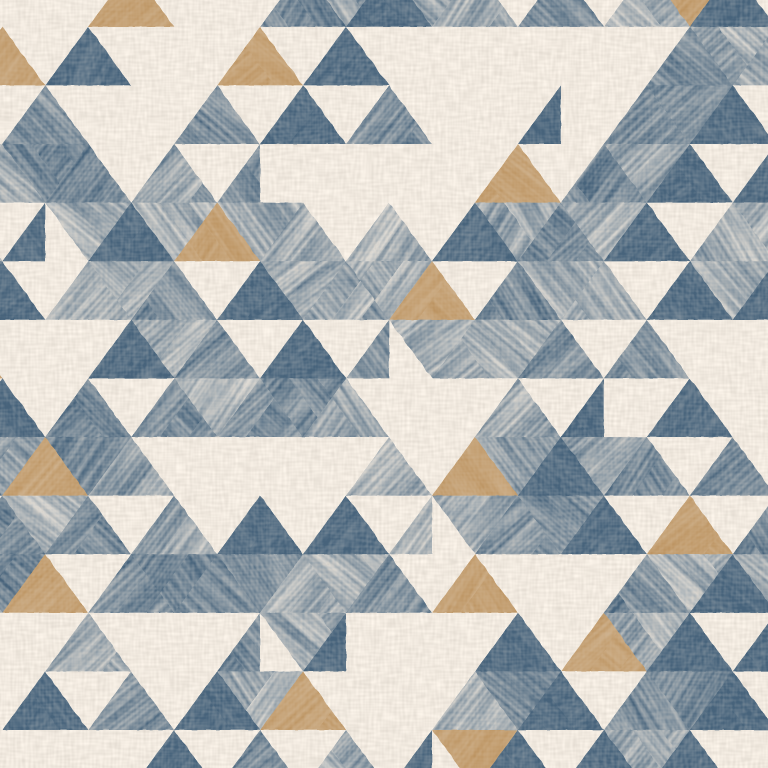
Write a Shadertoy shader that draws this pattern.

```glsl
#define CELL vec2(0.1119, 0.0763)    // triangle base and height
#define ORIGIN vec2(0.003, 0.0495)
#define CREAM vec3(0.945, 0.915, 0.875)
#define INK vec3(0.33, 0.43, 0.515)
#define GOLD vec3(0.77, 0.63, 0.455)
#define GOLD_SPAN 9.0                // half columns per gold accent
#define OPEN_UP 0.16                 // share of upright cells left bare
#define OPEN_DOWN 0.49
#define SPLIT_SHARE 0.06
#define HATCH_LINES 210.0
#define THREADS 300.0
#define SAMPLES 3

float hash(vec3 p) {
    vec3 q = fract(p * 0.1031);
    q += dot(q, q.yzx + 33.33);
    return fract((q.x + q.y) * q.z);
}

vec2 gradientAt(vec2 corner) {
    float a = 6.2832 * hash(vec3(corner, 7.0));
    return vec2(cos(a), sin(a));
}

float gradientNoise(vec2 p) {
    vec2 i = floor(p), f = fract(p), e = vec2(1.0, 0.0);
    vec2 u = f * f * f * (f * (f * 6.0 - 15.0) + 10.0);
    float bottom = mix(dot(gradientAt(i), f), dot(gradientAt(i + e), f - e), u.x);
    float top = mix(dot(gradientAt(i + e.yx), f - e.yx),
                    dot(gradientAt(i + 1.0), f - 1.0), u.x);
    return mix(bottom, top, u.y);
}

bool bareUpright(vec2 cell) {
    return hash(vec3(cell, 1.0)) < OPEN_UP;
}

// Bare upright cells also clear the three inverted cells around them
bool isBare(vec2 cell, bool upright) {
    if (upright) return bareUpright(cell);
    return hash(vec3(cell, 2.0)) < OPEN_DOWN || bareUpright(cell)
        || bareUpright(cell + vec2(1.0, 0.0)) || bareUpright(cell + vec2(0.0, 1.0));
}

// One accent per staggered block, usually upright
bool isGold(float column, float row) {
    float blockRow = floor(row / 2.0);
    float shifted = column + 4.0 * mod(blockRow, 2.0);
    float block = floor(shifted / GOLD_SPAN);
    float pick = 1.0 + floor(hash(vec3(block, blockRow, 3.0)) * (GOLD_SPAN - 2.0));
    float flip = step(0.75, hash(vec3(block, blockRow, 4.0)));
    float pickRow = 2.0 * blockRow + mod(column + 1.0 + flip, 2.0);
    return shifted - block * GOLD_SPAN == pick && row == pickRow;
}

// Fine brush lines with broader bands along the same direction
float hatch(vec2 uv, float angle) {
    vec2 r = mat2(cos(angle), -sin(angle), sin(angle), cos(angle)) * uv;
    float lines = gradientNoise(r * vec2(9.0, HATCH_LINES));
    float bands = gradientNoise(r * vec2(4.0, 42.0) + 19.0);
    return 1.3 * lines + 0.8 * bands;
}

vec3 pattern(vec2 uv) {
    // Skewed lattice: each unit cell holds an upright and an inverted triangle
    vec2 p = (uv - ORIGIN) / CELL + 0.012 * gradientNoise(uv * 90.0);
    vec2 lattice = vec2(p.x - 0.5 * p.y, p.y);
    vec2 cell = floor(lattice), local = fract(lattice);
    bool upright = local.x + local.y < 1.0;
    float kind = upright ? 0.0 : 1.0;
    float column = 2.0 * cell.x + cell.y + 1.0 + kind;
    float fromAxis = local.x + 0.5 * local.y - 0.5 - 0.5 * kind;
    vec3 id = vec3(column, cell.y, 0.0);

    // Woven cloth
    float weave = gradientNoise(uv * vec2(THREADS, 50.0))
                + gradientNoise(uv * vec2(50.0, THREADS) + 31.0);
    vec3 cloth = CREAM + 0.05 * weave;

    // Printed strips parallel to a slanted side
    bool leaning = hash(id + vec3(0.0, 0.0, 8.0)) < 0.5;
    float across = leaning ? lattice.x : lattice.x + lattice.y;
    float strip = hash(vec3(floor(across * 3.0), column, cell.y + 40.0));
    float slant = leaning ? 1.0 : -1.0;
    if (strip > 0.8) slant = -slant;
    float strokes = hatch(uv, slant * mix(0.65, 1.05, hash(id + 9.0)));

    if (isGold(column, cell.y))
        return mix(cloth, GOLD, 0.97 + 0.16 * strokes + 0.1 * weave);

    bool split = hash(id + 5.0) < SPLIT_SHARE && fromAxis > 0.0;
    if (isBare(cell, upright) || split) return cloth;

    // Upright cells lean dark, inverted cells lean pale
    float tone = 0.62 * hash(id + 6.0) + 0.38 * kind;
    vec3 wash = tone < 0.3 ? vec3(0.96, 0.1, 0.0)
              : tone < 0.52 ? vec3(0.73, 0.3, 0.14) : vec3(0.49, 0.34, 0.16);
    float coverage = wash.x + wash.y * strokes + wash.z * (strip - 0.5) + 0.17 * weave;
    return mix(cloth, INK, clamp(coverage, 0.12, 1.08));
}

void mainImage(out vec4 fragColor, in vec2 fragCoord) {
    // Average a small grid of points to smooth the edges
    vec3 sum = vec3(0.0);
    for (int y = 0; y < SAMPLES; y++)
        for (int x = 0; x < SAMPLES; x++) {
            vec2 offset = (vec2(x, y) + 0.5) / float(SAMPLES) - 0.5;
            sum += pattern((fragCoord + offset) / iResolution.y);
        }
    fragColor = vec4(sum / float(SAMPLES * SAMPLES), 1.0);
}
```
